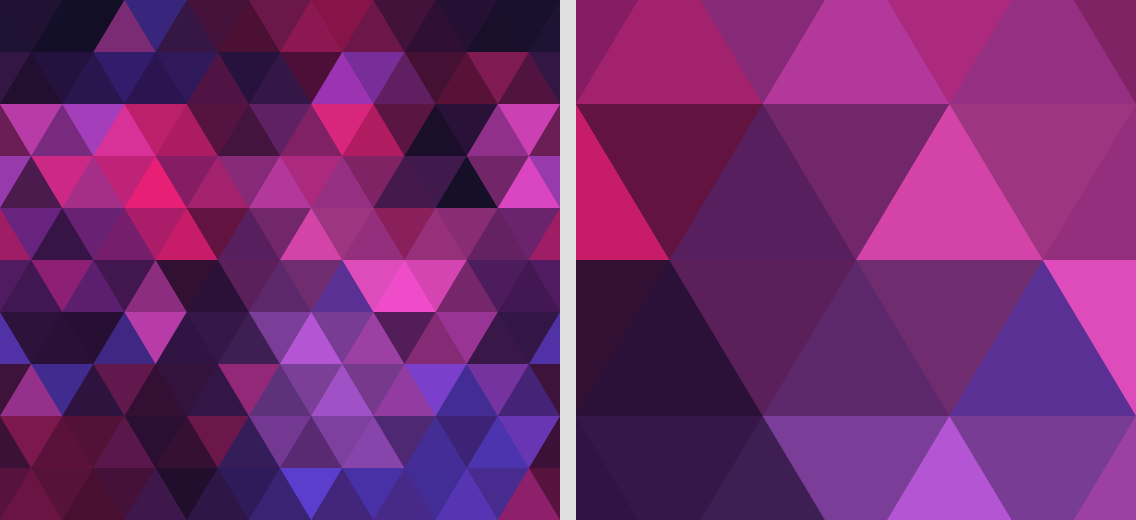
Left: the whole. Right: its middle third, enlarged.
Reproduce this background procedurally as a Shadertoy shader.

```glsl
#define COLUMNS 9.0        // triangle bases across
#define ROWS 10.0          // triangle rows down
#define SHADE_JITTER 0.26  // brightness spread between triangles
#define ACCENT_AMOUNT 0.9  // strongest pull towards a stray colour
#define ACCENT_RARITY 4.0  // higher means fewer stray triangles
#define SEED 3.0
#define SAMPLES 3          // antialiasing grid per side

const vec3 INK     = vec3(0.07, 0.06, 0.15);
const vec3 PLUM    = vec3(0.17, 0.07, 0.23);
const vec3 PURPLE  = vec3(0.33, 0.11, 0.40);
const vec3 MAROON  = vec3(0.42, 0.08, 0.26);
const vec3 CRIMSON = vec3(0.79, 0.11, 0.40);
const vec3 MAGENTA = vec3(0.69, 0.22, 0.61);
const vec3 PINK    = vec3(0.91, 0.29, 0.70);
const vec3 VIOLET  = vec3(0.57, 0.29, 0.70);
const vec3 INDIGO  = vec3(0.17, 0.10, 0.38);
const vec3 BLUE    = vec3(0.32, 0.22, 0.74);

float hash(vec3 p) {
    p = fract(p * vec3(0.1031, 0.1030, 0.0973));
    p += dot(p, p.yzx + 33.33);
    return fract((p.x + p.y) * p.z);
}

// Flat-topped elliptical patch that wraps from side to side
float patchAt(vec2 p, vec2 centre, vec2 radius) {
    vec2 d = p - centre;
    d.x = fract(d.x + 0.5) - 0.5;
    d /= radius;
    float r2 = dot(d, d);
    return exp(-r2 * r2);
}

// Broad drift of colour over the canvas
vec3 colourField(vec2 p) {
    vec3 c = PLUM;
    c = mix(c, INK,     patchAt(p, vec2(0.10, 0.97), vec2(0.25, 0.11)));
    c = mix(c, INDIGO,  patchAt(p, vec2(0.24, 0.86), vec2(0.13, 0.08)));
    c = mix(c, MAROON,  patchAt(p, vec2(0.56, 0.98), vec2(0.20, 0.08)));
    c = mix(c, MAROON,  patchAt(p, vec2(0.86, 0.86), vec2(0.10, 0.06)));
    c = mix(c, CRIMSON, patchAt(p, vec2(0.63, 0.79), vec2(0.08, 0.12)));
    c = mix(c, MAGENTA, patchAt(p, vec2(0.14, 0.71), vec2(0.17, 0.09)));
    c = mix(c, CRIMSON, patchAt(p, vec2(0.30, 0.64), vec2(0.12, 0.16)));
    c = mix(c, PURPLE,  patchAt(p, vec2(0.08, 0.50), vec2(0.19, 0.13)));
    c = mix(c, MAROON,  patchAt(p, vec2(0.08, 0.10), vec2(0.17, 0.12)));
    c = mix(c, MAGENTA, patchAt(p, vec2(0.95, 0.68), vec2(0.09, 0.13)));
    c = mix(c, MAGENTA, patchAt(p, vec2(0.54, 0.64), vec2(0.14, 0.11)));
    c = mix(c, VIOLET,  patchAt(p, vec2(0.61, 0.28), vec2(0.17, 0.21)));
    c = mix(c, MAGENTA, patchAt(p, vec2(0.76, 0.36), vec2(0.10, 0.14)));
    c = mix(c, PINK,    patchAt(p, vec2(0.68, 0.53), vec2(0.19, 0.10)));
    c = mix(c, BLUE,    patchAt(p, vec2(0.85, 0.18), vec2(0.12, 0.13)));
    return mix(c, BLUE, patchAt(p, vec2(0.67, 0.03), vec2(0.24, 0.09)));
}

vec3 strayColour(float pick) {
    vec3 stray[6] = vec3[6](INK, PLUM, MAROON, CRIMSON, MAGENTA, BLUE);
    return stray[int(pick * 6.0)];
}

vec3 triangleColour(vec2 uv) {
    // Two slanted line families and the rows cut the plane into triangles
    vec2 g = uv * vec2(COLUMNS, ROWS);
    float row = floor(g.y);
    float column = floor(g.x + 0.5 * g.y) + floor(g.x - 0.5 * g.y) + 1.0;
    column = mod(column, 2.0 * COLUMNS);
    vec2 centre = vec2(0.5 * column / COLUMNS, (row + 0.5) / ROWS);

    // Each triangle is flat, with its own shade and an occasional stray hue
    vec3 id = vec3(column, row, SEED) + 1.0;
    float shade = hash(id);
    float pick = hash(id + vec3(0.0, 0.0, 17.0));
    float pull = pow(hash(id + vec3(0.0, 0.0, 41.0)), ACCENT_RARITY);
    vec3 c = mix(colourField(centre), strayColour(pick), ACCENT_AMOUNT * pull);
    return c * (1.0 + SHADE_JITTER * (2.0 * shade - 1.0));
}

void mainImage(out vec4 fragColor, in vec2 fragCoord) {
    // Average a small grid of samples to smooth the edges
    vec3 sum = vec3(0.0);
    for (int i = 0; i < SAMPLES * SAMPLES; i++) {
        vec2 cell = vec2(i % SAMPLES, i / SAMPLES);
        vec2 offset = (cell + 0.5) / float(SAMPLES) - 0.5;
        sum += triangleColour((fragCoord + offset) / iResolution.xy);
    }
    fragColor = vec4(sum / float(SAMPLES * SAMPLES), 1.0);
}
```
